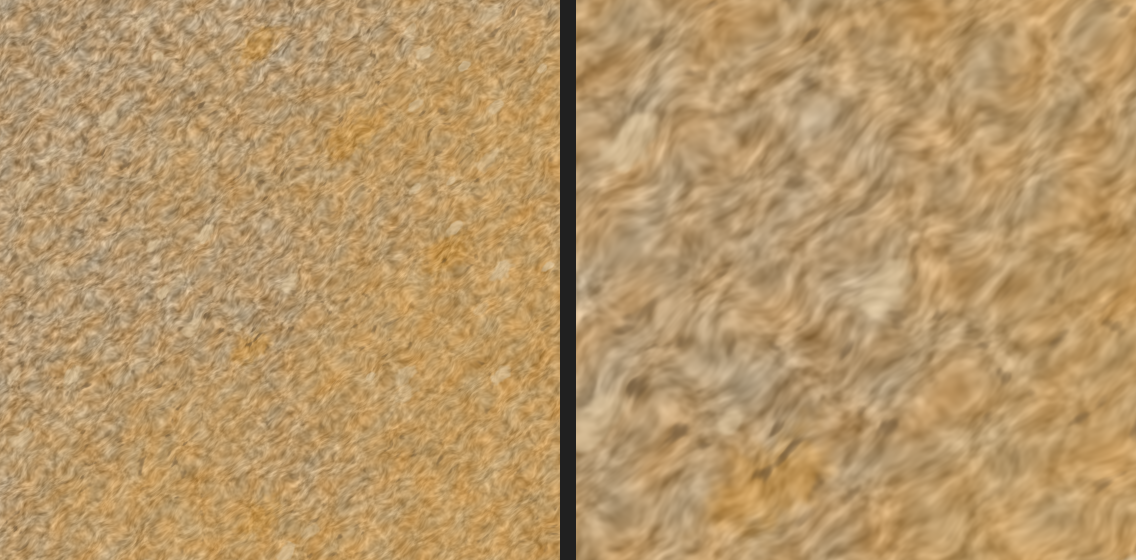
Left, the full canvas; right, a detail of the centre.
This texture is drawn by a three.js fragment shader. Its source:

```glsl
// Weathered sandstone: slanted fine grain, ochre staining, pale flecks and dark pits.
varying vec2 vUv;

const vec3 GREY_TAN = vec3(0.700, 0.595, 0.455);
const vec3 OCHRE_TAN = vec3(0.755, 0.600, 0.375);
const vec3 PALE_FLECK = vec3(0.84, 0.75, 0.60);
const vec3 RUST_STAIN = vec3(0.77, 0.56, 0.25);
const vec3 DARK_PIT = vec3(0.43, 0.34, 0.23);
const vec3 COOL_TINT = vec3(-0.03, 0.01, 0.05);

const float GRAIN_ANGLE = 0.72;               // radians above horizontal
const vec2 GRAIN_SCALE = vec2(52.0, 92.0);    // cycles along and across the grain
const float GRAIN_CONTRAST = 0.29;
const float MOTTLE_CONTRAST = 0.09;
const float FLECK_CELLS = 13.0;
const float STAIN_CELLS = 6.0;

vec2 hash2(vec2 p) {
  vec3 q = fract(p.xyx * vec3(0.1031, 0.1030, 0.0973));
  q += dot(q, q.yzx + 33.33);
  return fract((q.xx + q.yz) * q.zy);
}

vec2 gradient(vec2 cell) {
  float a = 6.2832 * hash2(cell + 57.0).x;
  return vec2(cos(a), sin(a));
}

// Gradient noise, roughly -0.7 to 0.7
float noise(vec2 p) {
  vec2 i = floor(p);
  vec2 f = p - i;
  vec2 u = f * f * f * (f * (f * 6.0 - 15.0) + 10.0);
  vec2 e = vec2(1.0, 0.0);
  float low = mix(dot(gradient(i), f), dot(gradient(i + e), f - e), u.x);
  float high = mix(dot(gradient(i + e.yx), f - e.yx),
                   dot(gradient(i + 1.0), f - 1.0), u.x);
  return mix(low, high, u.y);
}

float fbm(vec2 p) {
  float sum = 0.0;
  float amp = 0.6;
  for (int k = 0; k < 4; k++) {
    sum += amp * noise(p);
    p = p * 2.03 + 17.3;
    amp *= 0.55;
  }
  return sum;
}

// Turns the canvas so that x runs along the grain
vec2 alongGrain(vec2 p) {
  float c = cos(GRAIN_ANGLE);
  float s = sin(GRAIN_ANGLE);
  return vec2(c * p.x + s * p.y, c * p.y - s * p.x);
}

// Scattered ragged ovals: one candidate per cell, kept with the given chance
float blobs(vec2 p, float cells, float chance, float radius, float softness, float seed) {
  vec2 q = p * cells;
  vec2 home = floor(q);
  float ragged = 0.55 * noise(p * 48.0 + seed) + 0.4 * noise(p * 105.0 + seed);
  float mask = 0.0;
  for (int y = -1; y <= 1; y++) {
    for (int x = -1; x <= 1; x++) {
      vec2 cell = home + vec2(float(x), float(y));
      vec2 place = hash2(cell + seed);
      vec2 trait = hash2(cell + seed + 91.0);
      vec2 d = alongGrain(q - cell - 0.15 - 0.7 * place) * vec2(0.7, 1.3);
      float size = radius * mix(0.5, 1.25, trait.y);
      float edge = length(d) / size + ragged;
      float oval = 1.0 - smoothstep(1.0 - softness, 1.0 + softness, edge);
      mask = max(mask, oval * step(trait.x, chance) * mix(0.5, 1.0, place.x));
    }
  }
  return mask;
}

void main() {
  vec2 p = vUv;

  // Broad weathering: grey and rough at upper left, ochre and smooth at lower right
  float slope = 0.5 + 0.55 * (p.x - p.y) + 0.15 * (p.x - 0.5);
  float ochre = smoothstep(0.0, 1.0, slope + 0.75 * fbm(p * 3.2 + 4.0));
  float rough = mix(1.15, 0.78, ochre);
  vec3 color = mix(GREY_TAN, OCHRE_TAN, ochre);

  // Cloudy mottling and small cool patches
  color += MOTTLE_CONTRAST * fbm(p * 13.0 + 31.0);
  color += COOL_TINT * 1.6 * noise(alongGrain(p) * vec2(22.0, 36.0) + 8.0);

  // Stains and flecks sit under the grain
  float stain = blobs(p, STAIN_CELLS, 0.25, 0.23, 0.65, 12.0);
  color = mix(color, RUST_STAIN, 0.6 * stain);
  float fleck = blobs(p, FLECK_CELLS, 0.23, 0.18, 0.3, 45.0);
  color = mix(color, PALE_FLECK, 0.8 * fleck);

  // Fine slanted grain, bent a little so that the streaks wander
  vec2 bend = vec2(noise(p * 24.0), noise(p * 24.0 + 70.0)) * 0.012;
  vec2 g = alongGrain(p + bend) * GRAIN_SCALE;
  float grain = 0.62 * noise(g) + 0.45 * noise(g * 1.75 + 23.0)
              + 0.22 * noise(g * 3.1 + 61.0);
  color += GRAIN_CONTRAST * rough * (1.0 - 0.45 * fleck) * grain;

  // Dark pits gather in patches and follow the grain
  float patchy = smoothstep(-0.15, 0.4, noise(p * 8.0 + 15.0));
  float hollow = noise(g * 0.8 + 40.0) - 0.35 * grain;
  float pit = smoothstep(0.27, 0.58, hollow) * mix(0.25, 0.85, patchy);
  color = mix(color, DARK_PIT, 0.65 * rough * pit * (1.0 - fleck));

  gl_FragColor = vec4(clamp(color, 0.0, 1.0), 1.0);
}
```
